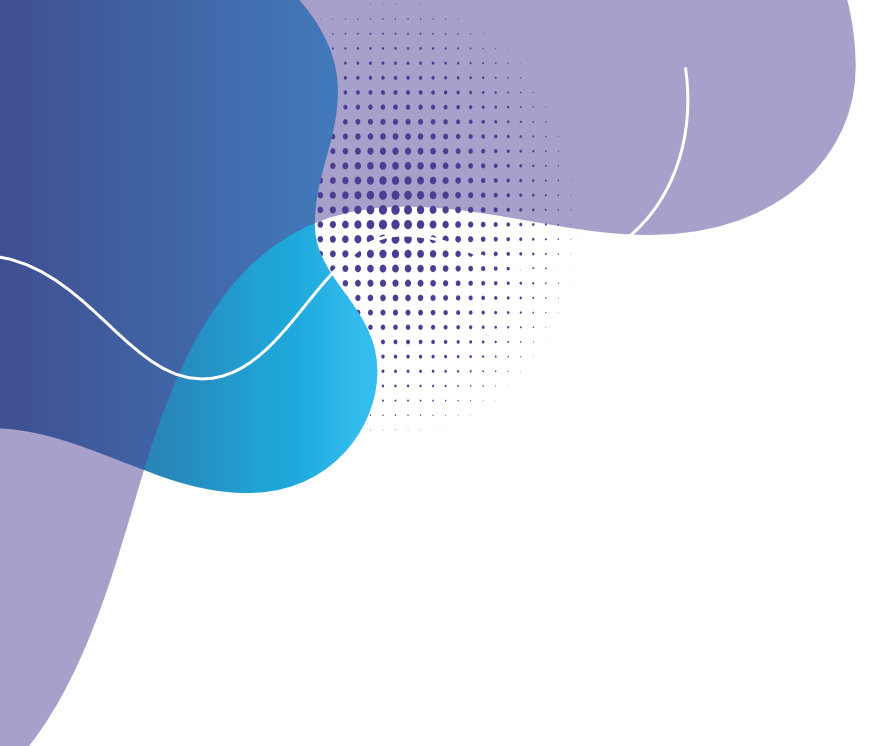
This background is drawn by a Shadertoy shader. Its source:

```glsl
#define WHITE vec3(1.0)
#define LILAC vec3(0.655, 0.627, 0.792)
#define INDIGO vec3(0.30, 0.24, 0.575)
#define BLUE_LEFT vec3(0.25, 0.31, 0.57)
#define BLUE_RIGHT vec3(0.255, 0.475, 0.73)
#define CYAN_DARK vec3(0.165, 0.51, 0.71)
#define CYAN_MID vec3(0.12, 0.66, 0.86)
#define CYAN_LIGHT vec3(0.21, 0.745, 0.94)
#define LINE_HALF_WIDTH 0.2
#define DOT_CELL vec2(1.679, 1.967)
#define DOT_RADIUS 0.345
#define CURVE_STEPS 16

// Pen that walks an outline while measuring it from one point
struct Pen {
    vec2 point;
    vec2 at;
    float dist2;
    float side;
};

Pen moveTo(vec2 point, vec2 start) {
    return Pen(point, start, 1e6, 1.0);
}

void lineTo(inout Pen pen, vec2 end) {
    vec2 edge = end - pen.at;
    vec2 w = pen.point - pen.at;
    vec2 nearest = w - edge * clamp(dot(w, edge) / dot(edge, edge), 0.0, 1.0);
    pen.dist2 = min(pen.dist2, dot(nearest, nearest));
    bool crosses = (pen.at.y > pen.point.y) != (end.y > pen.point.y);
    if (crosses && w.x < edge.x * w.y / edge.y) pen.side = -pen.side;
    pen.at = end;
}

void curveTo(inout Pen pen, vec2 b, vec2 c, vec2 d) {
    vec2 a = pen.at;
    for (int i = 1; i <= CURVE_STEPS; i++) {
        float t = float(i) / float(CURVE_STEPS);
        float s = 1.0 - t;
        lineTo(pen, s*s*s*a + 3.0*s*s*t*b + 3.0*s*t*t*c + t*t*t*d);
    }
}

float signedDistance(Pen pen) {
    return pen.side * sqrt(pen.dist2);
}

float coverage(float dist, float pixel) {
    return clamp(0.5 - dist / pixel, 0.0, 1.0);
}

// Large lilac wave
float lilacShape(vec2 p) {
    Pen pen = moveTo(p, vec2(3.1, -1.0));
    curveTo(pen, vec2(11.8, 9.4), vec2(15.7, 25.1), vec2(19.3, 37.0));
    curveTo(pen, vec2(25.5, 57.7), vec2(34.5, 72.3), vec2(54.1, 72.3));
    curveTo(pen, vec2(65.8, 72.3), vec2(76.0, 68.5), vec2(87.0, 68.5));
    curveTo(pen, vec2(105.0, 68.5), vec2(114.7, 79.6), vec2(114.7, 90.9));
    curveTo(pen, vec2(114.7, 94.0), vec2(114.3, 97.6), vec2(113.3, 101.0));
    lineTo(pen, vec2(-5.0, 105.0));
    lineTo(pen, vec2(-5.0, -5.0));
    lineTo(pen, vec2(3.1, -1.0));
    return signedDistance(pen);
}

// Blue and cyan blob
float blobShape(vec2 p) {
    Pen pen = moveTo(p, vec2(-0.9, 42.6));
    curveTo(pen, vec2(6.3, 42.5), vec2(12.5, 39.5), vec2(19.3, 37.0));
    curveTo(pen, vec2(24.0, 35.1), vec2(28.7, 33.9), vec2(33.2, 33.9));
    curveTo(pen, vec2(44.5, 33.9), vec2(50.6, 42.8), vec2(50.6, 50.2));
    curveTo(pen, vec2(50.6, 58.9), vec2(42.2, 62.4), vec2(42.2, 69.9));
    curveTo(pen, vec2(42.2, 76.5), vec2(45.3, 81.2), vec2(45.3, 87.8));
    curveTo(pen, vec2(45.3, 92.5), vec2(43.1, 96.9), vec2(39.3, 100.9));
    lineTo(pen, vec2(-5.0, 105.0));
    lineTo(pen, vec2(-5.0, 42.6));
    lineTo(pen, vec2(-0.9, 42.6));
    return signedDistance(pen);
}

// Thin flowing stroke
float strokeShape(vec2 p) {
    Pen pen = moveTo(p, vec2(-0.9, 65.7));
    curveTo(pen, vec2(11.8, 64.1), vec2(17.2, 49.2), vec2(27.1, 49.2));
    curveTo(pen, vec2(34.8, 49.2), vec2(39.5, 58.0), vec2(44.5, 63.3));
    curveTo(pen, vec2(47.8, 66.8), vec2(50.5, 68.5), vec2(54.1, 68.5));
    curveTo(pen, vec2(60.3, 68.5), vec2(64.3, 64.9), vec2(70.5, 63.9));
    curveTo(pen, vec2(75.2, 63.0), vec2(80.7, 65.2), vec2(84.6, 68.5));
    curveTo(pen, vec2(90.9, 74.0), vec2(93.1, 82.8), vec2(91.9, 90.8));
    return sqrt(pen.dist2) - LINE_HALF_WIDTH;
}

// Halftone dots shrinking away from a centre
float halftone(vec2 p, float pixel) {
    vec2 grid = (p - vec2(46.3, 69.9)) / DOT_CELL;
    vec2 cell = floor(grid + 0.5);
    vec2 centre = vec2(3.7, 0.55);
    float radius = DOT_RADIUS * max(1.0 - length(cell - centre) / 15.8, 0.0);
    float scale = DOT_CELL.x;
    float dist = (length(grid - cell) - radius) * scale;
    return coverage(dist, pixel) * min(2.0 * radius * scale / pixel, 1.0);
}

void mainImage(out vec4 fragColor, in vec2 fragCoord) {
    // Units: hundredths of the canvas height
    float pixel = 100.0 / iResolution.y;
    vec2 p = fragCoord * pixel;

    float lilac = coverage(lilacShape(p), pixel);
    vec3 color = mix(WHITE, LILAC, lilac);
    color = mix(color, INDIGO, halftone(p, pixel));

    // The blob turns blue where it overlaps the wave
    vec3 blue = mix(BLUE_LEFT, BLUE_RIGHT, clamp(p.x / 45.0, 0.0, 1.0));
    vec3 cyan = mix(CYAN_DARK, CYAN_MID, smoothstep(17.0, 41.0, p.x));
    cyan = mix(cyan, CYAN_LIGHT, smoothstep(38.0, 51.0, p.x));
    color = mix(color, mix(cyan, blue, lilac), coverage(blobShape(p), pixel));

    color = mix(color, WHITE, coverage(strokeShape(p), pixel));
    fragColor = vec4(color, 1.0);
}
```
